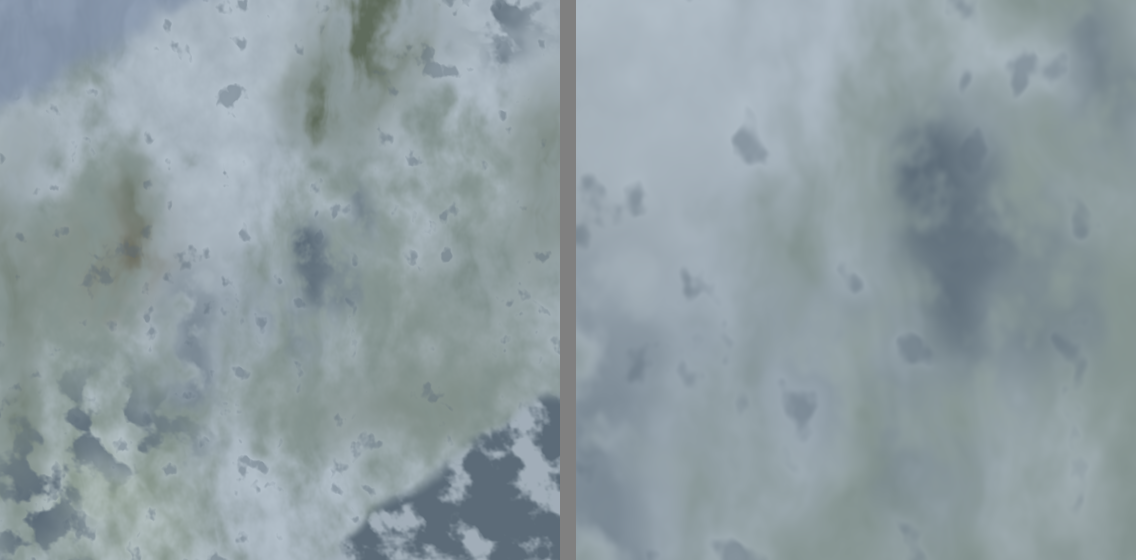
Left: the whole. Right: its middle third, enlarged.
This texture is drawn by a Shadertoy shader. Its source:

```glsl
float hash(vec2 p) {
    return fract(sin(dot(p, vec2(127.1, 311.7))) * 43758.5453);
}

float noise(vec2 p) {
    vec2 cell = floor(p), f = fract(p);
    f = f * f * (3.0 - 2.0 * f);
    return mix(mix(hash(cell), hash(cell + vec2(1, 0)), f.x),
               mix(hash(cell + vec2(0, 1)), hash(cell + vec2(1, 1)), f.x), f.y);
}

// Layered noise in the range 0 to 1
float fbm(vec2 p) {
    float sum = 0.0, weight = 0.53;
    for (int i = 0; i < 4; i++) {
        sum += weight * noise(p);
        p = mat2(1.9, 0.5, -0.5, 1.9) * p + 17.3;
        weight *= 0.5;
    }
    return sum;
}

// Soft elliptical patch
float blot(vec2 p, vec2 center, vec2 size) {
    vec2 d = (p - center) / size;
    return exp(-dot(d, d));
}

void mainImage(out vec4 fragColor, in vec2 fragCoord) {
    vec2 uv = fragCoord / iResolution.xy;
    vec2 warp = vec2(fbm(uv * 9.0), fbm(uv * 9.0 + 41.0)) - 0.5;
    vec2 p = uv + 0.13 * warp;

    float cloud = fbm(uv * vec2(6.0, 4.0) + 3.0);
    float streak = fbm(uv * vec2(24.0, 8.0) + 2.0 * warp);
    float mottle = fbm(uv * vec2(30.0, 24.0) + 60.0);
    float speck = fbm(mat2(0.8, 0.6, -0.6, 0.8) * uv * vec2(24.0, 28.0) + 90.0);

    vec3 pale = vec3(0.66, 0.71, 0.75);
    vec3 greyGreen = vec3(0.55, 0.61, 0.60);
    vec3 olive = vec3(0.34, 0.39, 0.32);
    vec3 brown = vec3(0.40, 0.40, 0.34);
    vec3 slate = vec3(0.36, 0.42, 0.47);

    // Weathered plaster with pale washes
    float skyLine = uv.y - 0.77 - 0.58 * uv.x + 0.12 * warp.x;
    float wash = 0.4 * cloud + 0.3 * streak + 0.3 * mottle;
    wash += 0.22 * blot(p, vec2(0.38, 0.85), vec2(0.12, 0.45));
    wash += 0.24 * blot(p, vec2(0.92, 0.98), vec2(0.22, 0.16));
    wash += 0.22 * exp(-pow((skyLine + 0.07) / 0.09, 2.0));
    wash += 0.12 * blot(p, vec2(0.42, 0.10), vec2(0.35, 0.14));
    wash -= 0.06 * blot(p, vec2(0.82, 0.48), vec2(0.25, 0.28));
    vec3 color = mix(greyGreen, pale, smoothstep(0.32, 0.68, wash));
    color += vec3(0.02, 0.02, -0.02) * blot(p, vec2(0.2, 0.1), vec2(0.15, 0.12));
    color += 0.10 * (mottle - 0.5) + 0.08 * (streak - 0.5);

    // Moss and rust stains running downward
    float moss = 1.1 * blot(p, vec2(0.66, 0.96), vec2(0.09, 0.15));
    moss += 0.8 * blot(p, vec2(0.57, 0.82), vec2(0.07, 0.06));
    moss += 0.7 * blot(p, vec2(0.23, 0.65), vec2(0.035, 0.10));
    moss += 0.6 * blot(p, vec2(0.02, 0.52), vec2(0.08, 0.20));
    moss += 0.7 * blot(p, vec2(0.02, 0.20), vec2(0.04, 0.12));
    moss += 0.6 * blot(p, vec2(1.0, 0.68), vec2(0.08, 0.18));
    moss += 0.4 * blot(p, vec2(0.72, 0.28), vec2(0.24, 0.08));
    moss += 0.3 * blot(p, vec2(0.82, 0.48), vec2(0.16, 0.14));
    float drip = smoothstep(0.22, 0.68, 0.6 * streak + 0.4 * mottle);
    color = mix(color, olive, min(moss * drip, 0.9));
    float rust = blot(p, vec2(0.21, 0.54), vec2(0.09, 0.10));
    color = mix(color, brown, 0.85 * rust * drip);

    // Slate bruises and a thin damp seam
    float bruise = blot(p, vec2(0.57, 0.53), vec2(0.045, 0.06));
    bruise += 0.6 * blot(p, vec2(0.33, 0.36), vec2(0.04, 0.17));
    bruise += 0.6 * blot(p, vec2(0.65, 0.66), vec2(0.03, 0.06));
    bruise += 0.4 * blot(p, vec2(0.48, 0.42), vec2(0.08, 0.08));
    color = mix(color, slate, min(bruise, 1.0) * smoothstep(0.25, 0.6, mottle));

    // Scattered flecks, denser at the lower left
    float flecks = 0.9 * blot(p, vec2(0.20, 0.22), vec2(0.14, 0.08));
    flecks += blot(p, vec2(0.05, 0.07), vec2(0.09, 0.12));
    flecks += 0.8 * blot(p, vec2(0.89, 0.95), vec2(0.06, 0.04));
    color = mix(color, slate, min(flecks, 1.0) * smoothstep(0.45, 0.62, speck));
    color = mix(color, slate, 0.45 * smoothstep(0.68, 0.80, mottle));

    // Smooth blue corner
    vec3 haze = vec3(0.53, 0.59, 0.67) + 0.12 * (streak - 0.5);
    color = mix(color, haze, smoothstep(-0.02, 0.06, skyLine));

    // Speckled rock below a slanted edge
    float ridge = min(0.76 * (uv.x - 0.56), 0.22 + 0.07 * uv.x);
    float rock = smoothstep(-0.01, 0.025, ridge - uv.y + 0.06 * warp.y);
    vec3 stone = mix(slate, pale - 0.03, smoothstep(0.42, 0.66, speck));
    color = mix(color, stone, rock);

    fragColor = vec4(color, 1.0);
}
```
